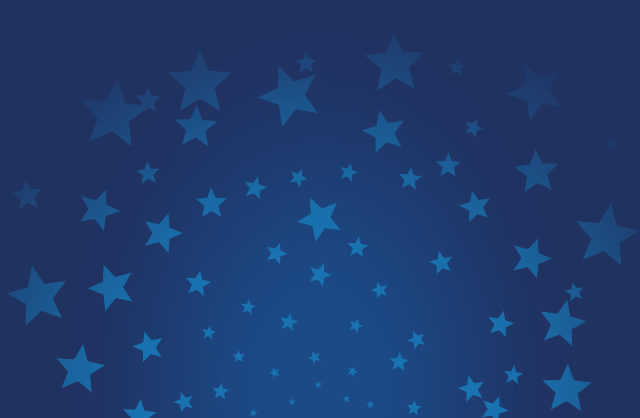
Give the GLSL for this background, as a Shadertoy shader.

```glsl
// Five-pointed stars fanned out in wavy rings over a blue glow rising from the
// bottom centre. Each ring is a loop whose angle, radius and size follow sine
// waves; stars fade with distance from the hub of the fan.

const float CANVAS_WIDTH = 768.0;            // design units across the canvas
const vec2 FAN_HUB = vec2(384.0, 2.0);
const vec2 GLOW_CENTRE = vec2(384.0, 45.0);
const vec2 GLOW_RADII = vec2(310.0, 430.0);
const vec3 NIGHT_BLUE = vec3(0.125, 0.195, 0.378);
const vec3 GLOW_BLUE = vec3(0.106, 0.290, 0.530);
const vec3 STAR_BLUE = vec3(0.095, 0.450, 0.690);
const float FADE_START = 190.0;
const float FADE_END = 560.0;
const float INNER_RATIO = 0.45;              // notch radius over tip radius
const float MAX_TILT = 0.45;
const float PI = 3.14159265;
const float DRIFT = 0.5 * PI;                // ripple phase for a plain radial drift

float hash(vec2 p) {
    return fract(sin(dot(p, vec2(127.1, 311.7))) * 43758.5453);
}

// Signed distance to the nearest edge line, negative inside
float starDistance(vec2 p, float radius, float tilt) {
    float sector = 2.0 * PI / 5.0;
    float angle = atan(p.x, p.y) + tilt;
    angle = abs(mod(angle + 0.5 * sector, sector) - 0.5 * sector);
    vec2 folded = length(p) * vec2(sin(angle), cos(angle));
    vec2 tip = vec2(0.0, radius);
    vec2 notch = INNER_RATIO * radius * vec2(sin(0.5 * sector), cos(0.5 * sector));
    vec2 edge = normalize(notch - tip);
    return dot(folded - tip, vec2(-edge.y, edge.x));
}

// spread: count, radius, first angle, angle step (degrees from upright)
// sway:   amplitude and frequency of the angle wave
// ripple: amplitude, frequency and phase of the radius wave
// size:   mean, wave amplitude, wave frequency, growth along the ring
float starRing(vec2 p, float pixel, vec4 spread, vec2 sway, vec3 ripple, vec4 size) {
    float cover = 0.0;
    int count = int(spread.x);
    for (int k = 0; k < count; k++) {
        float i = float(k);
        float t = i / (spread.x - 1.0);
        float angle = radians(spread.z + spread.w * i
                    + sway.x * sin(sway.y * t) * (1.0 - t));
        float radius = spread.y + ripple.x * t * sin(ripple.y * t + ripple.z);
        float starSize = size.x + size.y * cos(size.z * t) + size.w * t;
        vec2 centre = FAN_HUB + radius * vec2(sin(angle), cos(angle));
        float tilt = MAX_TILT * (2.0 * hash(vec2(spread.y, i)) - 1.0);
        float d = starDistance(p - centre, starSize, tilt);
        cover = max(cover, 1.0 - smoothstep(-0.6 * pixel, 0.6 * pixel, d));
    }
    return cover;
}

float starField(vec2 p, float px) {
    float s = 0.0;
    // Inner rings of small stars
    s = max(s, starRing(p, px, vec4(3, 38, -63, 60), vec2(0), vec3(0), vec4(4.6, 0, 0, 0)));
    s = max(s, starRing(p, px, vec4(5, 80, -87, 41), vec2(0),
        vec3(-18, 0, DRIFT), vec4(6.5, -1.5, 6.3, 0)));
    s = max(s, starRing(p, px, vec4(6, 123, -76, 32.2), vec2(-14, 5.5),
        vec3(-10, 0, DRIFT), vec4(9, 1.5, 15.7, 2)));
    s = max(s, starRing(p, px, vec4(7, 164, -84, 27.3), vec2(6, 14),
        vec3(22, 14, -0.15), vec4(9.5, 3, 12.6, 4)));
    // Middle rings
    s = max(s, starRing(p, px, vec4(8, 217, -90, 25.4), vec2(-5, 6.3),
        vec3(35, 9, -5.63), vec4(18, 3, 6.3, -4)));
    s = max(s, starRing(p, px, vec4(2, 237, 0, 78), vec2(0), vec3(0), vec4(28, 0, 0, -16)));
    s = max(s, starRing(p, px, vec4(12, 294, -79, 14.8), vec2(11, 7),
        vec3(28, 6.5, -3.5), vec4(21, 10, 6.3, 0)));
    // Outer rings of large stars
    s = max(s, starRing(p, px, vec4(9, 367, -67, 15.6), vec2(5, 12),
        vec3(48, 12.6, 2.17), vec4(26, 12, 12.6, 2)));
    s = max(s, starRing(p, px, vec4(2, 392, 28, 36), vec2(0),
        vec3(-52, 0, DRIFT), vec4(12, 0, 0, 0)));
    s = max(s, starRing(p, px, vec4(9, 440, -53, 12.5), vec2(7, 13),
        vec3(40, 5, -3.43), vec4(32, -13, 25.13, -11)));
    return s;
}

void mainImage(out vec4 fragColor, in vec2 fragCoord) {
    float pixel = CANVAS_WIDTH / iResolution.x;
    vec2 p = fragCoord * pixel;

    // Elliptical glow
    float glow = 1.0 - smoothstep(0.15, 1.0, length((p - GLOW_CENTRE) / GLOW_RADII));
    vec3 colour = mix(NIGHT_BLUE, GLOW_BLUE, glow);

    // Stars, fading away from the hub
    float fade = 1.0 - smoothstep(FADE_START, FADE_END, length(p - FAN_HUB));
    colour = mix(colour, STAR_BLUE, starField(p, pixel) * fade);

    fragColor = vec4(colour, 1.0);
}
```
